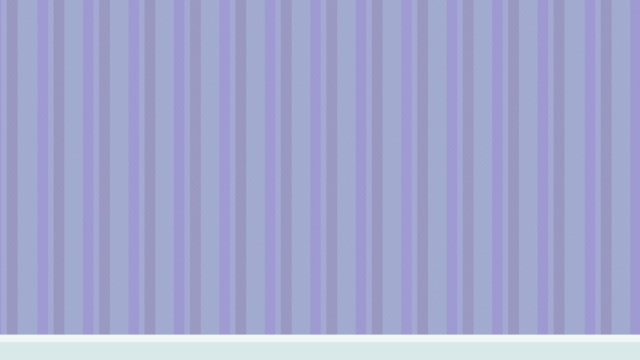
Give the GLSL for this pattern, as a WebGL 2 fragment shader.

```glsl
#version 300 es
precision highp float;
// Striped wallpaper above a pale skirting board with a white top edge.
// Each repeat holds a violet stripe, a narrow gap, a grey-mauve stripe and a
// wide gap; the outer strips sit slightly apart, with a faint diagonal weave.

#define PERIOD 0.07103              // width of one repeat, in canvas widths
#define FIRST_STRIPE 0.0586         // left edge of the first whole violet stripe
#define VIOLET_END 0.232            // stripe edges, in repeats
#define MAUVE_START 0.354
#define MAUVE_END 0.592
#define BOARD_TOP 0.0498            // skirting heights, in canvas heights
#define EDGE_TOP 0.0706
#define SEAMS vec2(0.043, 0.892)    // where the outer strips join
#define SEAM_SHIFT vec2(0.0020, 0.0027)
#define WEAVE_PITCH 0.010           // in canvas heights
#define WEAVE_DEPTH 0.004
#define TINT_VARIATION 0.008

uniform vec2 u_resolution;
out vec4 fragColor;

const vec3 PAPER = vec3(0.634, 0.670, 0.812);
const vec3 NARROW_GAP = vec3(0.643, 0.660, 0.824);
const vec3 VIOLET = vec3(0.620, 0.604, 0.822);
const vec3 MAUVE = vec3(0.600, 0.598, 0.760);
const vec3 BOARD = vec3(0.850, 0.910, 0.910);
const vec3 BOARD_EDGE = vec3(0.940, 0.960, 0.960);

float hash(vec2 p) {
  vec3 q = fract(p.xyx * 0.1031);
  q += dot(q, q.yzx + 33.33);
  return fract((q.x + q.y) * q.z);
}

// Smooth step of one softened pixel around an edge
float rise(float edge, float x, float soft) {
  return smoothstep(edge - soft, edge + soft, x);
}

float band(float start, float end, float x, float soft) {
  return rise(start, x, soft) * (1.0 - rise(end, x, soft));
}

vec3 wallpaper(vec2 uv, vec2 p) {
  // Ease the two outer strips away from the centre
  float x = uv.x + SEAM_SHIFT.x * (1.0 - step(SEAMS.x, uv.x))
                 - SEAM_SHIFT.y * step(SEAMS.y, uv.x);
  float repeats = (x - FIRST_STRIPE) / PERIOD;
  float soft = 0.75 / (u_resolution.x * PERIOD);

  // Put the cell border in the middle of the wide gap
  float shifted = repeats + 0.2;
  float id = floor(shifted);
  float cell = fract(shifted) - 0.2;

  float violet = band(0.0, VIOLET_END, cell, soft);
  float mauve = band(MAUVE_START, MAUVE_END, cell, soft);
  float gap = band(VIOLET_END, MAUVE_START, cell, soft);

  // Small differences of tint between stripes
  float violetTint = (hash(vec2(id + 40.0, 3.0)) - 0.5) * TINT_VARIATION;
  float mauveTint = (hash(vec2(id + 40.0, 9.0)) - 0.5) * TINT_VARIATION;

  vec3 color = mix(PAPER, NARROW_GAP, gap);
  color = mix(color, VIOLET + violetTint, violet);
  color = mix(color, MAUVE + mauveTint, mauve);

  // Fine diagonal weave and grain
  float weave = sin(6.28319 * dot(p, vec2(0.8, 0.6)) / WEAVE_PITCH);
  float grain = hash(floor(p * 288.0)) - 0.5;
  return color + WEAVE_DEPTH * (weave + grain);
}

void main() {
  vec2 uv = gl_FragCoord.xy / u_resolution;
  vec2 p = gl_FragCoord.xy / u_resolution.y;
  float soft = 0.75 / u_resolution.y;

  // Stack the board, its edge and the wallpaper
  vec3 color = mix(BOARD, BOARD_EDGE, rise(BOARD_TOP, uv.y, soft));
  color = mix(color, wallpaper(uv, p), rise(EDGE_TOP, uv.y, soft));
  fragColor = vec4(color, 1.0);
}
```
